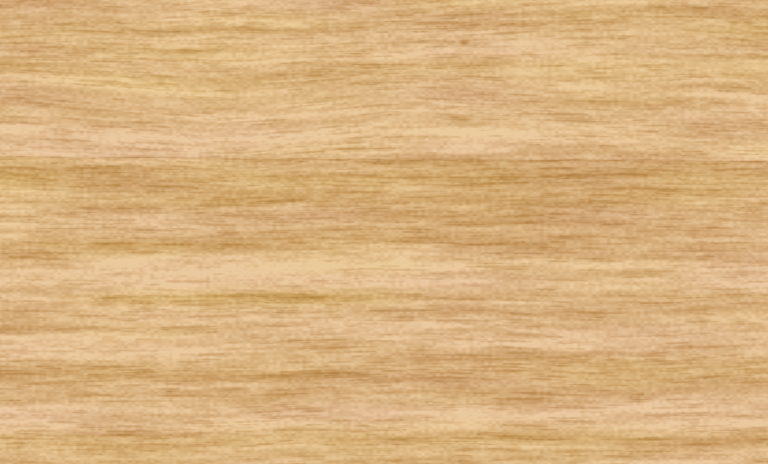
Write a Shadertoy shader that draws this texture.

```glsl
const vec3 BASE_WOOD = vec3(0.854, 0.702, 0.503);
const vec3 TONE_STEP = vec3(0.040, 0.052, 0.064);   // colour change per unit of tone
const vec3 YELLOW_SHIFT = vec3(0.000, 0.009, -0.030);
const float SEAM_HEIGHT = 0.661;
const float SEAM_SLOPE = -0.005;
const float SEAM_DARKNESS = 0.8;
const float STREAK_AMOUNT = 0.95;
const float FIBRE_AMOUNT = 1.15;
const float GRAIN_AMOUNT = 0.75;
const float PORE_DARKNESS = 1.5;
const int PORE_LAYERS = 4;
const vec2 KNOT = vec2(1.0, 0.911);

// Growth bands: height, half width, tone
const int BAND_COUNT = 12;
const vec3 BANDS[BAND_COUNT] = vec3[](
    vec3(0.93, 0.030, -0.5), vec3(0.84, 0.028, -0.7), vec3(0.72, 0.055, 0.75),
    vec3(0.63, 0.035, -1.1), vec3(0.55, 0.045, -0.4), vec3(0.475, 0.018, -0.7),
    vec3(0.40, 0.030, 0.7), vec3(0.36, 0.011, -1.0), vec3(0.27, 0.032, 0.5),
    vec3(0.20, 0.026, -1.0), vec3(0.11, 0.035, 0.65), vec3(0.055, 0.012, -0.8));

float hash(vec2 p) {
    vec3 q = fract(p.xyx * vec3(0.1031, 0.1030, 0.0973));
    q += dot(q, q.yzx + 33.33);
    return fract((q.x + q.y) * q.z);
}

// Value noise from -1 to 1
float noise(vec2 p) {
    vec2 i = floor(p), f = fract(p);
    f = f * f * (3.0 - 2.0 * f);
    float low = mix(hash(i), hash(i + vec2(1, 0)), f.x);
    float high = mix(hash(i + vec2(0, 1)), hash(i + vec2(1, 1)), f.x);
    return 2.0 * mix(low, high, f.y) - 1.0;
}

float bandTone(float y, bool upper) {
    float tone = 0.0;
    for (int i = 0; i < BAND_COUNT; i++) {
        vec3 band = BANDS[i];
        float d = (y - band.x) / band.y;
        if ((band.x > SEAM_HEIGHT) == upper) tone += band.z * exp(-d * d);
    }
    return tone;
}

// Thin tapered dashes, one per stretched cell
float pores(vec2 p, float layer, float density) {
    vec2 cells = vec2(5.0 + 2.5 * layer, 62.0 + 9.0 * layer);
    vec2 q = p * cells + layer * vec2(17.3, 41.7);
    q.x += 9.0 * hash(vec2(floor(q.y), layer + 70.0));
    vec2 id = floor(q), f = fract(q) - 0.5;
    float pick = hash(id + 11.0);
    float halfLength = mix(0.18, 0.48, hash(id + 23.0));
    f.y -= 0.4 * (hash(id + 37.0) - 0.5) + 0.2 * f.x * (hash(id + 53.0) - 0.5);
    float taper = 1.0 - pow(f.x / halfLength, 2.0);
    float edge = 0.9 * cells.y / iResolution.y;
    float body = 1.0 - smoothstep(-edge, edge, abs(f.y) - 0.17 * taper);
    return body * smoothstep(0.0, 0.5, taper) * step(pick, density) * mix(0.4, 1.0, hash(id + 67.0));
}

void mainImage(out vec4 fragColor, in vec2 fragCoord) {
    vec2 p = fragCoord / iResolution.y;
    float seam = p.y - SEAM_HEIGHT - SEAM_SLOPE * p.x;
    bool upper = seam > 0.0;

    // Gentle wave of the fibres, separate for each board
    float wave = upper ? 0.014 : 0.007;
    vec2 g = p + vec2(upper ? 5.0 : 0.0, 0.0);
    g.y += wave * noise(g * vec2(2.2, 5.0)) + 0.3 * wave * noise(g * vec2(6.0, 16.0));

    // Broad bands and blotches
    float bands = bandTone(g.y, upper);
    float blotch = noise(g * vec2(4.0, 11.0) + 3.0);
    float tone = 0.28 + 0.85 * bands + 0.32 * blotch;
    tone += 0.45 * noise(g * vec2(1.1, 24.0) + 19.0);

    // Streaks, fibres and fine surface grain
    tone += STREAK_AMOUNT * noise(g * vec2(3.5, 58.0) + 31.0);
    tone += FIBRE_AMOUNT * 0.65 * noise(g * vec2(8.0, 112.0) + 47.0);
    tone += FIBRE_AMOUNT * 0.50 * noise(g * vec2(22.0, 150.0) + 59.0);
    tone += GRAIN_AMOUNT * noise(p * vec2(125.0, 190.0) + 83.0);

    // Dark pores, denser in the darker bands
    float density = clamp(0.34 - 0.16 * bands + 0.18 * noise(g * vec2(2.0, 18.0)), 0.08, 0.7);
    float pore = 0.0;
    for (int i = 0; i < PORE_LAYERS; i++) pore = max(pore, pores(g, float(i), density));
    tone -= PORE_DARKNESS * pore;

    // Joint between the boards and a small knot
    tone -= SEAM_DARKNESS * (1.0 - smoothstep(0.0008, 0.0045, abs(seam)));
    vec2 k = (p - KNOT) / vec2(0.011, 0.006);
    k.y -= 0.5 * k.x * k.x - 0.4;
    tone -= 2.4 * exp(-dot(k, k) * 1.5);

    // Yellow and pink drift of the hue
    float yellow = 0.35 * blotch + 0.5 * noise(g * vec2(3.0, 28.0) + 97.0) - 0.35 * bands;
    tone = clamp(tone, -3.8, 1.7);
    vec3 wood = BASE_WOOD + TONE_STEP * tone + YELLOW_SHIFT * yellow;
    fragColor = vec4(clamp(wood, 0.0, 1.0), 1.0);
}
```
